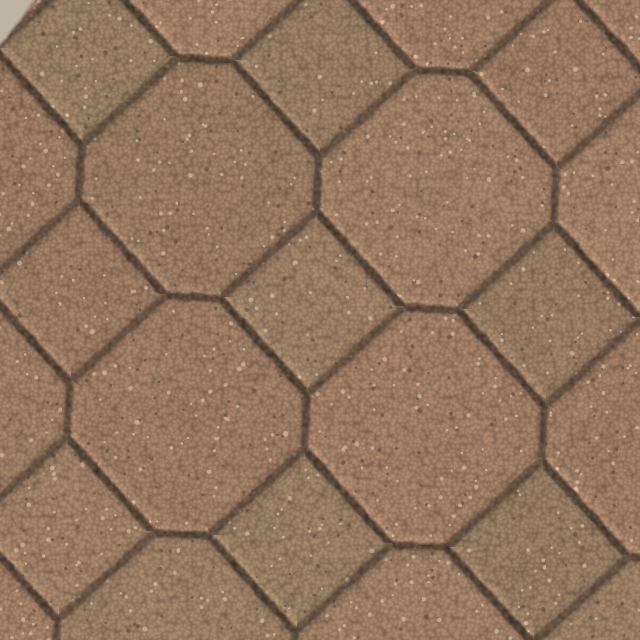
This texture is drawn by a WebGL 1 fragment shader. Its source:

```glsl
precision highp float;
uniform vec2 u_resolution;

const float PERIOD = 0.3715;     // spacing of the octagons
const float TILT = 0.05;         // rotation of the paving
const float CHAMFER = 0.615;     // |x| + |y| of the diagonal joints
const vec2 LIGHT = vec2(-0.55, -0.83);

const vec3 CLAY_RED = vec3(0.615, 0.477, 0.383);
const vec3 CLAY_OLIVE = vec3(0.570, 0.474, 0.372);
const vec3 JOINT = vec3(0.295, 0.240, 0.195);
const vec3 GRIT = vec3(0.80, 0.71, 0.62);
const vec3 PIT = vec3(0.36, 0.28, 0.23);
const vec3 CONCRETE = vec3(0.74, 0.71, 0.63);

float hash(vec2 p) {
  return fract(sin(dot(p, vec2(127.1, 311.7))) * 4375.85);
}

vec2 hash2(vec2 p) {
  return vec2(hash(p), hash(p + 37.3));
}

// x: distance to the nearest point, yz: random values of that point
vec3 cellular(vec2 p) {
  vec2 base = floor(p);
  vec3 nearest = vec3(9.0, 0.0, 0.0);
  for (int j = -1; j <= 1; j++) {
    for (int i = -1; i <= 1; i++) {
      vec2 cell = base + vec2(float(i), float(j));
      float d = length(cell + hash2(cell) - p);
      if (d < nearest.x) nearest = vec3(d, hash2(cell + 91.7));
    }
  }
  return nearest;
}

// Layered sines, about -1 to 1
float waves(vec2 p) {
  float sum = 0.0;
  float amp = 0.5;
  for (int i = 0; i < 4; i++) {
    sum += amp * sin(p.x + 1.7 * sin(p.y)) * cos(p.y + 1.3 * sin(p.x));
    p = mat2(1.5, 1.2, -1.2, 1.5) * p + 2.3;
    amp *= 0.6;
  }
  return sum;
}

// Mask of round stones in a random share of the cells
float flecks(vec2 p, float share) {
  vec3 c = cellular(p);
  float radius = mix(0.22, 0.48, c.z * c.z);
  return step(1.0 - share, c.y) * smoothstep(radius, radius * 0.4, c.x);
}

// Octagons with squares between them: x edge distance, yz outward normal
vec3 tileEdge(vec2 p) {
  vec2 a = abs(p);
  vec2 side = vec2(p.x < 0.0 ? -1.0 : 1.0, p.y < 0.0 ? -1.0 : 1.0);
  float diagonal = (CHAMFER - a.x - a.y) * 0.7071;
  float straight = 0.5 - max(a.x, a.y);
  if (diagonal < 0.0) return vec3(-diagonal, -side * 0.7071);
  if (diagonal < straight) return vec3(diagonal, side * 0.7071);
  vec2 axis = a.x > a.y ? vec2(1.0, 0.0) : vec2(0.0, 1.0);
  return vec3(straight, side * axis);
}

vec3 clay(vec2 uv, vec2 tile) {
  float hue = clamp(hash(tile + 5.1) + 0.25 * waves(uv * 9.0), 0.0, 1.0);
  vec3 color = mix(CLAY_OLIVE, CLAY_RED, hue);
  float grain = 0.26 * (0.42 - cellular(uv * 150.0).x)
              + 0.16 * (0.42 - cellular(uv * 66.0 + 13.0).x);
  color *= 1.0 + grain + 0.05 * (hash(tile + 8.6) - 0.5) + 0.035 * waves(uv * 24.0);
  color = mix(color, PIT, 0.6 * flecks(uv * 85.0 + 40.0, 0.06));
  return mix(color, GRIT, 0.8 * flecks(uv * 82.0, 0.10));
}

void main() {
  vec2 uv = gl_FragCoord.xy / u_resolution.y;

  // Tilted lattice with slightly ragged edges
  vec2 ragged = 0.0016 * vec2(waves(uv * 75.0), waves(uv * 75.0 + 9.0));
  vec2 d = uv + ragged - vec2(0.3125, 0.724);
  float c = cos(TILT);
  float s = sin(TILT);
  vec2 q = vec2(c * d.x - s * d.y, s * d.x + c * d.y) / PERIOD;
  vec2 cell = floor(q + 0.5);
  vec2 p = q - cell;
  bool isSquare = abs(p.x) + abs(p.y) > CHAMFER;
  vec2 tile = isSquare ? cell + 0.5 * sign(p) : cell;

  vec3 edge = tileEdge(p);
  float dist = edge.x * PERIOD;
  float facing = dot(edge.yz, LIGHT);
  vec3 color = clay(uv, tile);

  // Bevel, lit or shaded by the direction it faces
  float bevel = 1.0 - smoothstep(0.003, 0.020, dist);
  color *= 1.0 + bevel * (0.15 * facing - 0.14 * (1.0 - abs(facing)));

  // Joint, widest on the shaded side, with crumbs of dirt
  float width = 0.0055 - 0.0028 * facing + 0.0015 * waves(uv * 38.0);
  float joint = 1.0 - smoothstep(width - 0.003, width + 0.004, dist);
  float depth = mix(0.58, 1.0, abs(facing)) * (0.88 + 0.15 * waves(uv * 30.0));
  vec3 dirt = JOINT * (1.25 - 0.6 * cellular(uv * 110.0).x);
  color = mix(color, dirt, joint * clamp(depth, 0.0, 1.0));

  // Pale slab showing at the upper left corner
  float slab = 0.055 - uv.x - 0.75 * (1.0 - uv.y) + 0.003 * waves(uv * 60.0);
  color = mix(color, CONCRETE, smoothstep(-0.004, 0.006, slab));

  gl_FragColor = vec4(color, 1.0);
}
```
